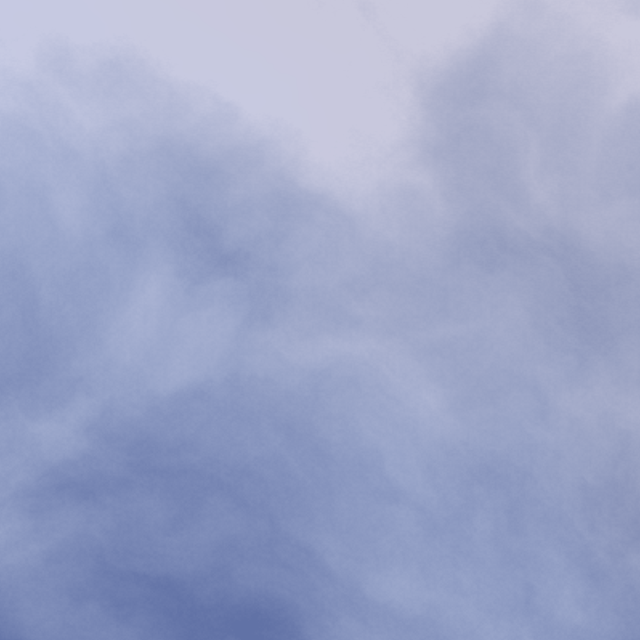
A WebGL 1 fragment shader for this texture:

```glsl
precision highp float;
// Hazy blue sky veiled by soft, drifting cloud that thins toward the bottom.

uniform vec2 u_resolution;

const vec3 DEEP_BLUE = vec3(0.415, 0.478, 0.672);
const vec3 MID_BLUE = vec3(0.590, 0.640, 0.784);
const vec3 PALE_CLOUD = vec3(0.750, 0.772, 0.878);
const vec3 GREY_TINT = vec3(0.012, -0.008, -0.030);

const float BASE_TONE = 0.19;      // tone at the lower left
const float RISE = 0.64;           // brightening toward the top
const float DRIFT = 0.09;          // brightening toward the right
const float CLOUD_SCALE = 2.6;
const float CLOUD_CONTRAST = 1.05;
const float WISP_SCALE = 5.0;
const float WISP_CONTRAST = 0.48;
const float WARP = 0.32;
const float GRAIN_SCALE = 190.0;
const float GRAIN_CONTRAST = 0.045;
const vec2 BAND_START = vec2(0.22, 1.00);
const vec2 BAND_END = vec2(0.62, 0.74);
const float BAND_WIDTH = 0.12;
const float BAND_GLOW = 0.24;
const int OCTAVES = 6;

float hash(vec2 p) {
  return fract(sin(dot(p, vec2(127.1, 311.7))) * 43758.5453);
}

float valueNoise(vec2 p) {
  vec2 cell = floor(p);
  vec2 f = fract(p);
  vec2 s = f * f * f * (f * (f * 6.0 - 15.0) + 10.0);
  float low = mix(hash(cell), hash(cell + vec2(1.0, 0.0)), s.x);
  float high = mix(hash(cell + vec2(0.0, 1.0)), hash(cell + vec2(1.0, 1.0)), s.x);
  return mix(low, high, s.y);
}

// Layered noise centred on zero; each octave is turned to hide the grid.
float fbm(vec2 p) {
  const mat2 TURN = mat2(0.8, 0.6, -0.6, 0.8);
  float sum = 0.0;
  float amplitude = 0.5;
  for (int i = 0; i < OCTAVES; i++) {
    sum += amplitude * (valueNoise(p) - 0.5);
    p = TURN * p * 2.03 + vec2(17.3, 9.1);
    amplitude *= 0.5;
  }
  return sum;
}

float segmentDistance(vec2 p, vec2 a, vec2 b) {
  vec2 ab = b - a;
  float along = clamp(dot(p - a, ab) / dot(ab, ab), 0.0, 1.0);
  return length(p - a - ab * along);
}

vec3 skyColour(float tone) {
  vec3 lower = mix(DEEP_BLUE, MID_BLUE, clamp(tone * 2.0, -0.2, 1.0));
  return mix(lower, PALE_CLOUD, clamp(tone * 2.0 - 1.0, 0.0, 1.15));
}

void main() {
  vec2 uv = gl_FragCoord.xy / u_resolution;

  // Large drifting shapes
  vec2 bend = vec2(fbm(uv * 3.0 + 4.7), fbm(uv * 3.0 + 21.9));
  vec2 p = uv + WARP * bend;
  float clouds = fbm(p * CLOUD_SCALE + vec2(3.1, 7.4));

  // Finer wisps, drawn out along the falling diagonal
  vec2 slant = vec2(dot(p, vec2(0.80, -0.60)), dot(p, vec2(0.60, 0.80)));
  float wisps = fbm(slant * vec2(0.75, 1.5) * WISP_SCALE + 31.0);

  // Bright bank across the upper left
  float bandDistance = segmentDistance(uv + 0.35 * bend, BAND_START, BAND_END);
  float band = exp(-pow(bandDistance / BAND_WIDTH, 2.0));

  float grain = valueNoise(uv * GRAIN_SCALE) + valueNoise(uv * GRAIN_SCALE * 2.1) - 1.0;

  float tone = BASE_TONE + RISE * uv.y + DRIFT * uv.x;
  tone += CLOUD_CONTRAST * clouds + WISP_CONTRAST * wisps;
  tone += BAND_GLOW * band + GRAIN_CONTRAST * grain;

  // Warmer grey haze toward the upper right
  float haze = smoothstep(0.75, 1.65, uv.x + uv.y + 0.6 * bend.x);
  vec3 colour = skyColour(tone) + GREY_TINT * haze;

  gl_FragColor = vec4(clamp(colour, 0.0, 1.0), 1.0);
}
```
